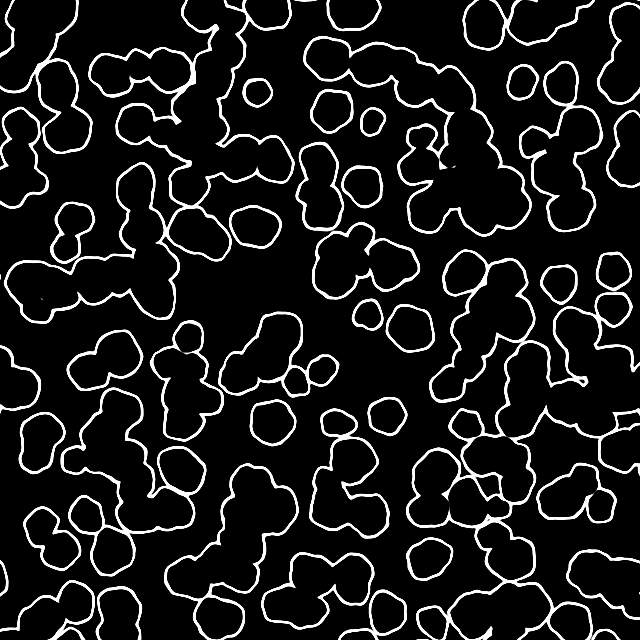
A three.js fragment shader for this pattern:

```glsl
varying vec2 vUv;

vec4 hash4(vec2 p) {
  vec4 q = fract(p.xyxy * vec4(0.1031, 0.1030, 0.0973, 0.1099));
  q += dot(q, q.wzxy + 33.33);
  return fract((q.xxyz + q.yzzw) * q.zywx);
}

vec2 noise2(vec2 p) {
  vec2 i = floor(p), f = fract(p);
  f = f * f * (3.0 - 2.0 * f);
  return mix(mix(hash4(i).xy, hash4(i + vec2(1.0, 0.0)).xy, f.x),
             mix(hash4(i + vec2(0.0, 1.0)).xy, hash4(i + 1.0).xy, f.x), f.y);
}

float smoothUnion(float a, float b, float k) {
  float h = max(k - abs(a - b), 0.0) / k;
  return min(a, b) - 0.25 * h * h * k;
}

// Signed distance to a slightly angular, stretched round grain
float grain(vec2 p, float radius, vec4 h) {
  float dist = length(p);
  if (dist > 0.06) return dist - 0.04;
  float angle = atan(p.y, p.x + 1e-6);
  float wobble = 0.15 * h.x * cos(2.0 * angle + 6.283 * h.y)
               + 0.08 * h.z * cos(3.0 * angle + 6.283 * h.w)
               + 0.035 * cos(5.0 * angle + 6.283 * h.x);
  return dist - radius * (1.0 + wobble);
}

// Union of all grains, scattered on a jittered grid and grown into short chains
float grainField(vec2 p) {
  float spacing = 0.077;
  vec2 cell = floor(p / spacing);
  float field = 1.0;
  for (int j = -2; j <= 2; j++) {
    for (int i = -2; i <= 2; i++) {
      vec2 id = cell + vec2(float(i), float(j)) + 20.0;
      vec4 place = hash4(id);
      vec2 center = (id - 20.0 + 0.5 + 0.8 * (place.xy - 0.5)) * spacing;
      float crowding = clamp(0.5 * (center.x + center.y), 0.0, 1.0);
      if (place.z > 0.7 + 0.25 * crowding) continue;

      float heading = 6.283 * place.w;
      for (int k = 0; k < 3; k++) {
        vec2 lobe = id + 57.0 * float(k);
        vec4 size = hash4(lobe + 131.0);
        float radius = mix(0.036, 0.019, size.x * size.x);
        field = smoothUnion(field, grain(p - center, radius, hash4(lobe + 311.0)), 0.004);
        if (size.y > 0.12 + 0.4 * crowding) break;
        center += 0.045 * vec2(cos(heading), sin(heading));
        heading += 2.0 * (size.z - 0.5);
      }
    }
  }
  return field;
}

void main() {
  // Fine roughness along the outlines
  vec2 p = vUv + 0.003 * (noise2(vUv * 90.0) - 0.5);
  float outline = 1.0 - smoothstep(0.0018, 0.0028, abs(grainField(p)));
  gl_FragColor = vec4(vec3(outline), 1.0);
}
```
